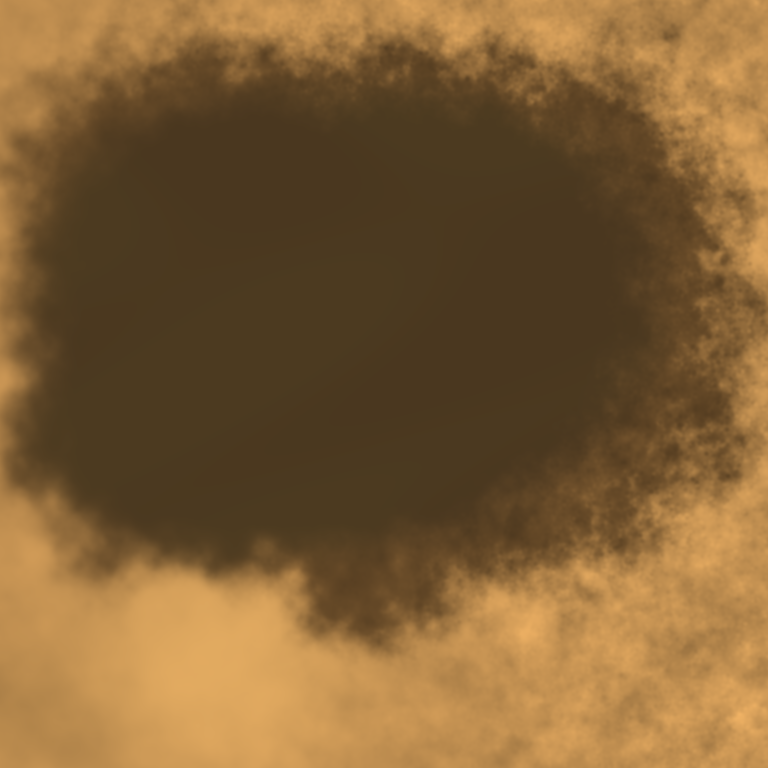
This background is drawn by a WebGL 1 fragment shader. Its source:

```glsl
precision highp float;
uniform vec2 u_resolution;

// Palette
const vec3 SAND = vec3(0.755, 0.56, 0.315);
const vec3 SAND_GLOW = vec3(0.90, 0.68, 0.385);
const vec3 SAND_SHADE = vec3(0.56, 0.42, 0.23);
const vec3 RING_BROWN = vec3(0.39, 0.28, 0.15);
const vec3 RING_PALE = vec3(0.51, 0.37, 0.20);
const vec3 CORE_OLIVE = vec3(0.297, 0.228, 0.125);
const vec3 CORE_UMBER = vec3(0.290, 0.216, 0.122);

// Stain layout, in canvas units
const vec2 CORE_CENTER = vec2(0.450, 0.583);
const vec2 CORE_SIZE = vec2(0.400, 0.298);
const vec2 CORE_LEAN = vec2(0.15, 0.45);
const vec2 RING_CENTER = vec2(0.492, 0.580);
const vec2 RING_SIZE = vec2(0.468, 0.352);
const vec2 RING_LEAN = vec2(0.50, 0.15);
const vec2 TIP_CENTER = vec2(0.475, 0.190);
const vec2 TIP_SIZE = vec2(0.085, 0.075);
const vec2 NOTCH_CENTER = vec2(0.255, 0.230);
const vec2 NOTCH_SIZE = vec2(0.085, 0.060);
const vec2 GLOW_CENTER = vec2(0.270, 0.140);
const vec2 GLOW_SIZE = vec2(0.180, 0.150);

// Texture
const float CLOUD_SCALE = 10.0;
const float MOTTLE_SCALE = 23.0;
const float CLOUD_GAIN = 0.68;
const float EDGE_RAGGED = 0.13;

vec2 hash2(vec2 p) {
  vec2 k = vec2(dot(p, vec2(127.1, 311.7)), dot(p, vec2(269.5, 183.3)));
  return fract(sin(k) * 43758.5453);
}

// Cellular noise: a soft blob of random sign around each cell point
float blobNoise(vec2 p) {
  vec2 cell = floor(p);
  vec2 local = p - cell;
  float sum = 0.0;
  for (int y = -1; y <= 1; y++) {
    for (int x = -1; x <= 1; x++) {
      vec2 offset = vec2(float(x), float(y));
      vec2 d = offset + hash2(cell + offset) - local;
      float w = max(0.0, 1.0 - dot(d, d));
      float tone = 2.0 * hash2(cell + offset + 37.0).x - 1.0;
      sum += tone * w * w * w;
    }
  }
  return sum;
}

// Layered clouds; detail scales the finer octaves
float clouds(vec2 p, float detail) {
  float sum = 0.0;
  float amp = 0.5;
  for (int i = 0; i < 4; i++) {
    sum += amp * blobNoise(p);
    p = mat2(1.6, 1.2, -1.2, 1.6) * p + 5.3;
    amp *= CLOUD_GAIN * detail;
  }
  return sum;
}

float softSpot(vec2 p, vec2 center, vec2 size) {
  vec2 q = (p - center) / size;
  return exp(-dot(q, q));
}

// Superellipse radius, 1.0 on the rim; lean squares the upper left (x)
// and pulls the lower half toward the left (y)
float stainRadius(vec2 p, vec2 center, vec2 size, float power, vec2 lean) {
  vec2 q = (p - center) / size;
  vec2 a = pow(abs(q) + 0.0001, vec2(power));
  float field = a.x + a.y;
  field += lean.x * min(q.x, 0.0) * max(q.y, 0.0);
  field += lean.y * q.x * max(-q.y, 0.0);
  return pow(max(field, 0.0001), 1.0 / power);
}

void main() {
  vec2 uv = gl_FragCoord.xy / u_resolution;

  // Grain grows toward the right and top
  float grain = smoothstep(0.15, 1.0, uv.x + 0.4 * uv.y);
  float cloud = clouds(uv * CLOUD_SCALE, mix(0.65, 1.1, grain));
  float mottle = clouds(uv * MOTTLE_SCALE + 19.0, mix(0.5, 1.1, grain));

  // Sandy ground
  float glow = softSpot(uv, GLOW_CENTER, GLOW_SIZE);
  float corner = softSpot(uv, vec2(0.0, 0.06), vec2(0.14, 0.09));
  vec3 color = mix(SAND, SAND_GLOW, 0.9 * glow);
  color = mix(color, SAND_SHADE, 0.35 * corner);
  color *= 1.0 + mix(0.09, 0.16, grain) * (cloud + mottle) * (1.0 - 0.8 * glow);

  // Ragged brown ring with a lower tip and a notch beside it
  float ring = stainRadius(uv, RING_CENTER, RING_SIZE, 3.0, RING_LEAN);
  ring += 0.16 * softSpot(uv, NOTCH_CENTER, NOTCH_SIZE);
  ring -= 0.24 * softSpot(uv, TIP_CENTER, TIP_SIZE);
  ring += EDGE_RAGGED * (cloud + 0.7 * mottle);
  vec3 ringColor = mix(RING_BROWN, RING_PALE, smoothstep(0.82, 1.04, ring));
  ringColor *= 1.0 + 0.16 * (mottle + 0.4 * cloud);
  color = mix(color, ringColor, 1.0 - smoothstep(0.87, 1.15, ring));

  // Dark core with faint broad bands
  float core = stainRadius(uv, CORE_CENTER, CORE_SIZE, 2.6, CORE_LEAN);
  core += 0.06 * cloud + 0.05 * mottle;
  float band = sin(9.0 * uv.x + 2.0 * sin(7.0 * uv.y)) * sin(11.0 * uv.y - 3.0 * uv.x);
  vec3 coreColor = mix(CORE_OLIVE, CORE_UMBER, smoothstep(-0.6, 0.6, band));
  color = mix(color, coreColor, 1.0 - smoothstep(0.86, 1.12, core));

  gl_FragColor = vec4(color, 1.0);
}
```
